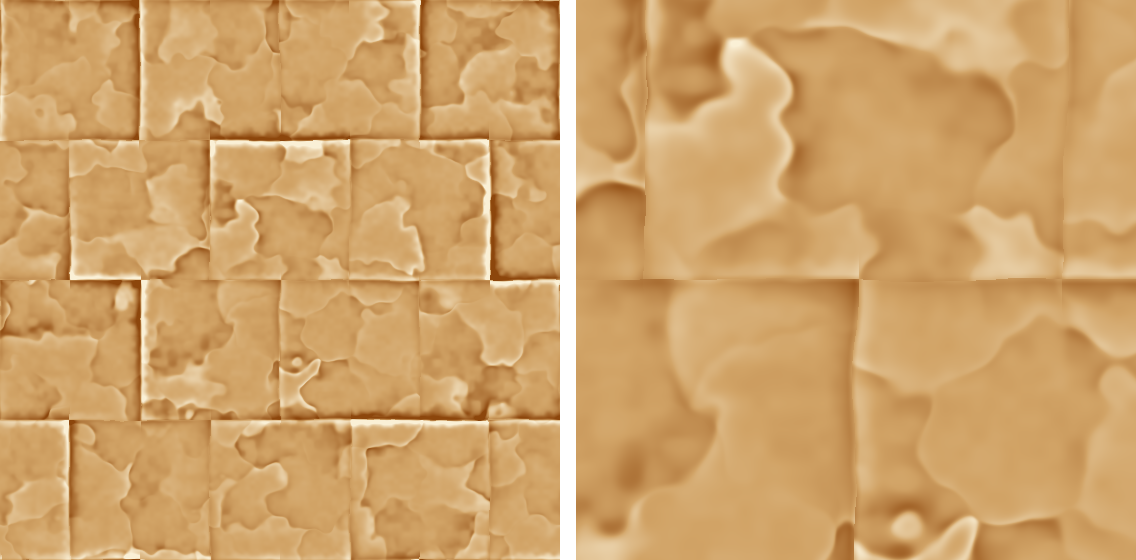
Left: the whole. Right: its middle third, enlarged.
A WebGL 2 fragment shader for this texture:

```glsl
#version 300 es
precision highp float;

#define BLOCKS 4.0          // blocks across and down
#define SEAM_GAIN 1.7       // contrast of the block edges
#define SEAM_WIDTH 0.042    // reach of an edge, in blocks
#define SEAM_WOBBLE 0.018   // unevenness of the edges
#define GROOVE 0.16         // dark line along every joint
#define PLATES 2.5          // chipped plates per block
#define PLATE_GAIN 2.1      // contrast of the chipped edges
#define RAGGED 0.13         // jaggedness of the chipped edges
#define MOTTLE 0.20         // fine surface variation

uniform vec2 u_resolution;
out vec4 fragColor;

const vec3 SAND = vec3(0.82, 0.64, 0.40);
const vec3 CREAM = vec3(0.98, 0.94, 0.84);
const vec3 BROWN = vec3(0.62, 0.37, 0.14);

float hash(vec2 p) {
    return fract(sin(dot(p, vec2(127.1, 311.7))) * 43758.5453);
}

vec2 hash2(vec2 p) {
    return vec2(hash(p), hash(p + 53.7));
}

float noise(vec2 p) {
    vec2 i = floor(p), f = fract(p);
    f = f * f * (3.0 - 2.0 * f);
    return mix(mix(hash(i), hash(i + vec2(1, 0)), f.x),
               mix(hash(i + vec2(0, 1)), hash(i + 1.0), f.x), f.y);
}

vec2 noise2(vec2 p) {
    return vec2(noise(p), noise(p + 31.4)) - 0.5;
}

// Running bond: xy is the wrapped block index, zw the place inside it
vec4 blockAt(vec2 p) {
    float row = floor(p.y);
    p.x += 0.5 * mod(row + 1.0, 2.0);
    return vec4(mod(floor(p), BLOCKS), fract(p));
}

// Each block is a tilted slab
float slabHeight(vec2 p) {
    vec4 b = blockAt(p);
    vec2 tilt = hash2(b.xy + 7.3) - 0.5;
    return hash(b.xy + 2.9) + dot(tilt, b.zw - 0.5) * 1.3;
}

// Light on the higher side of a joint, dark on the lower side
float seam(float rise, float dist, float rough) {
    float reach = SEAM_WIDTH * (0.7 + 0.6 * rough) * (rise < 0.0 ? 1.2 : 0.9);
    float falloff = exp(-pow(dist / reach, 2.0));
    float edge = smoothstep(-0.006, 0.014, dist);
    return SEAM_GAIN * rise * falloff * edge - GROOVE * exp(-pow(dist / 0.022, 2.0));
}

// Relief of broken plates: crisp height minus two blurred heights
vec2 plateRelief(vec2 p) {
    p += RAGGED * noise2(p * 5.0) * 1.6 + RAGGED * noise2(p * 13.0) * 0.75;
    p *= PLATES;
    vec2 cell = floor(p);
    vec3 total = vec3(0.0), weight = vec3(0.0);
    for (int y = -1; y <= 1; y++)
    for (int x = -1; x <= 1; x++) {
        vec2 id = cell + vec2(x, y);
        vec2 away = p - id - 0.1 - 0.8 * hash2(id);
        float height = hash(id + 19.1) + dot(hash2(id + 71.3) - 0.5, away) * 0.8;
        vec3 w = exp(-vec3(26.0, 6.5, 2.5) * dot(away, away));
        total += w * height;
        weight += w;
    }
    vec3 level = total / weight;
    return level.x - level.yz;
}

void main() {
    vec2 p = gl_FragCoord.xy / u_resolution * BLOCKS;
    vec2 grain = p;
    p += SEAM_WOBBLE * (noise2(p * 4.0) + 0.4 * noise2(p * 18.0));

    // Joints: compare this slab with the one mirrored across each joint
    vec4 b = blockAt(p);
    vec2 toSeam = round(b.zw) - b.zw;
    float own = slabHeight(p);
    float riseX = own - slabHeight(p + vec2(2.0 * toSeam.x, 0.0));
    float riseY = own - slabHeight(p + vec2(0.0, 2.0 * toSeam.y));
    float rough = noise(grain * 24.0);
    float tone = seam(riseX, abs(toSeam.x), rough) + seam(riseY, abs(toSeam.y), rough);

    // Chipped face, with clotted shade in the hollows
    vec2 face = b.zw + floor(hash2(b.xy + 4.1) * 40.0);
    vec2 relief = plateRelief(face);
    float clots = noise(face * 17.0);
    float chip = relief.x * PLATE_GAIN;
    tone += chip < 0.0 ? chip * (0.3 + clots) : chip * (0.7 + 0.5 * rough);
    tone += min(relief.y, 0.0) * smoothstep(0.3, 0.8, clots) * 0.7;

    // Fine mottling
    tone += MOTTLE * (0.6 * noise(face * 12.0) + 0.4 * noise(face * 27.0) - 0.38);

    // Brown through sand to cream
    vec3 color = tone < 0.0 ? mix(SAND, BROWN, min(-tone, 1.35))
                            : mix(SAND, CREAM, min(tone, 1.0));
    fragColor = vec4(color, 1.0);
}
```
